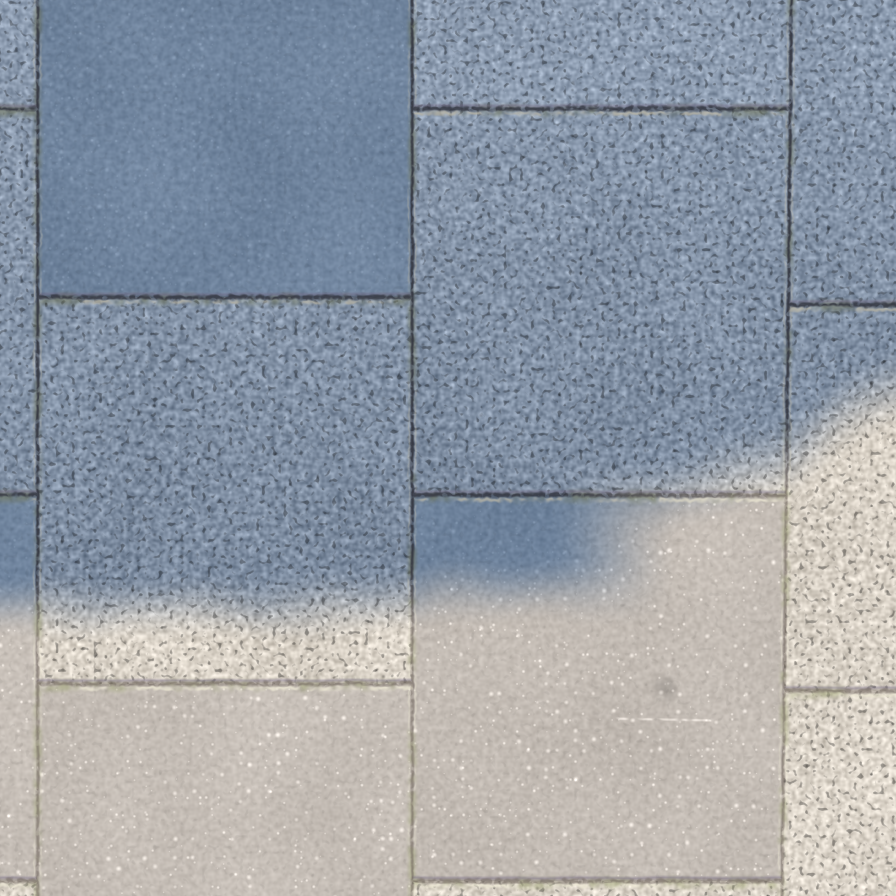
Give the GLSL for this texture, as a three.js fragment shader.

```glsl
// Staggered square concrete pavers, rough and smooth, crossed by a soft blue shadow.
varying vec2 vUv;

const vec2 PITCH = vec2(0.418, 0.431);
const float FIRST_COLUMN = 0.042;
const vec3 SHADE_ROUGH = vec3(0.515, 0.575, 0.655);
const vec3 SHADE_SMOOTH = vec3(0.44, 0.52, 0.62);
const vec3 SUN_ROUGH = vec3(0.86, 0.83, 0.785);
const vec3 SUN_SMOOTH = vec3(0.775, 0.745, 0.715);
const vec3 JOINT_SHADE = vec3(0.20, 0.21, 0.25);
const vec3 JOINT_SUN = vec3(0.45, 0.41, 0.38);
const vec3 MOSS = vec3(0.58, 0.60, 0.43);
const vec3 CHIP = vec3(0.93, 0.91, 0.83);
const vec3 FRINGE = vec3(0.43, 0.39, 0.50);

vec2 hash2(vec2 p) {
  vec3 q = fract(p.xyx * vec3(0.1031, 0.1030, 0.0973));
  q += dot(q, q.yzx + 33.33);
  return fract((q.xx + q.yz) * q.zy);
}

float cornerSlope(vec2 cell, vec2 corner, vec2 f) {
  float angle = 6.2832 * hash2(cell + corner).x;
  return dot(vec2(cos(angle), sin(angle)), f - corner);
}

float gradientNoise(vec2 p) {
  vec2 i = floor(p), f = fract(p);
  vec2 w = f * f * f * (f * (f * 6.0 - 15.0) + 10.0);
  float low = mix(cornerSlope(i, vec2(0.0), f), cornerSlope(i, vec2(1.0, 0.0), f), w.x);
  float high = mix(cornerSlope(i, vec2(0.0, 1.0), f), cornerSlope(i, vec2(1.0), f), w.x);
  return mix(low, high, w.y);
}

// Scattered specks of random size; density is the share of cells that hold one
float flecks(vec2 p, float density) {
  vec2 cell = floor(p);
  vec2 centre = 0.35 + 0.3 * hash2(cell + 17.0);
  vec2 pick = hash2(cell + 71.0);
  float speck = 1.0 - smoothstep(0.0, 0.2 + 0.2 * pick.y, length(fract(p) - centre));
  return speck * step(pick.x, density) * (0.4 + 0.6 * pick.y);
}

float band(float d, float halfWidth, float soft) {
  return 1.0 - smoothstep(halfWidth - soft, halfWidth + soft, abs(d));
}

float segmentDistance(vec2 p, vec2 a, vec2 b) {
  vec2 ab = b - a;
  return length(p - a - ab * clamp(dot(p - a, ab) / dot(ab, ab), 0.0, 1.0));
}

float below(float y, float edge, float soft) {
  return 1.0 - smoothstep(edge - soft, edge + soft, y);
}

// Sunlight below a shadow edge that blends from a low left part to a high right part
float sunlight(vec2 p) {
  float wobble = 0.012 * gradientNoise(p * 12.0);
  float left = below(p.y, 0.322 + 0.02 * smoothstep(0.38, 0.5, p.x) + wobble, 0.04);
  float rise = 0.04 * smoothstep(0.72, 0.88, p.x) + 0.08 * smoothstep(0.85, 1.0, p.x);
  float right = below(p.y, 0.445 + rise + wobble, 0.05);
  return mix(left, right, smoothstep(0.61, 0.76, p.x));
}

vec3 paverColor(vec2 p, vec2 id, float smoothTile, float sun) {
  vec2 q = p + id * 3.7;
  vec3 shade = mix(SHADE_ROUGH, SHADE_SMOOTH, smoothTile);
  shade += 0.10 * (p.y - 0.62) * (1.0 - smoothTile);
  vec3 color = mix(shade, mix(SUN_ROUGH, SUN_SMOOTH, smoothTile), sun);
  color += 0.035 * gradientNoise(q * 9.0) + 0.02 * (hash2(id + 5.0).x - 0.5);

  // Coarse grain and small dark pits on rough faces, faint grain on smooth ones
  float grain = gradientNoise(q * 120.0) + 0.9 * gradientNoise(q * 205.0 + 13.0);
  color += grain * mix(0.15, 0.055, smoothTile);
  float pits = smoothstep(0.16, 0.5, gradientNoise(q * 165.0 + 40.0));
  pits += 0.7 * flecks(q * 125.0 + 3.0, 0.2);
  color *= 1.0 - pits * mix(0.33, 0.05, smoothTile);
  float pale = flecks(q * 95.0, 0.14) + flecks(q * 150.0 + 9.0, 0.12);
  return color + pale * mix(0.08, 0.2, sun * smoothTile);
}

void main() {
  // Columns lean slightly towards the right; alternate ones shift by half a paver
  vec2 p = vUv;
  p.x -= 0.025 * (p.y - 0.5) * max(p.x - 0.46, 0.0);
  p += 0.0014 * vec2(gradientNoise(vUv * 24.0), gradientNoise(vUv * 24.0 + 50.0));
  float column = (p.x - FIRST_COLUMN) / PITCH.x;
  float col = floor(column);
  float odd = mod(col, 2.0);
  float base = mix(0.237, 0.0165, odd) - 0.008 * step(1.5, col);
  float row = (p.y - base) / PITCH.y;
  vec2 id = vec2(col, floor(row));
  vec2 d = (fract(vec2(column, row) + 0.5) - 0.5) * PITCH;

  // Smooth pavers: one row of the odd columns, the ends of the first even column
  float middleRow = 1.0 - step(0.5, abs(id.y));
  float firstCol = 1.0 - step(0.5, abs(col));
  float smoothTile = mix(firstCol * (1.0 - middleRow), middleRow, odd);
  float sun = sunlight(vUv);
  vec3 color = paverColor(vUv, id, smoothTile, sun);

  // Stain and worn scratch on a sunlit paver
  float rough = gradientNoise(vUv * 90.0);
  float stain = length(vUv - vec2(0.742, 0.232)) + 0.006 * rough;
  color *= 1.0 - 0.14 * (1.0 - smoothstep(0.003, 0.02, stain));
  float scratch = segmentDistance(vUv, vec2(0.685, 0.198), vec2(0.793, 0.196));
  color += 0.15 * band(scratch, 0.0012, 0.0012) * smoothstep(-0.3, 0.2, rough);

  // Worn arrises, broken pale chips and moss beside the joints
  float wear = gradientNoise(vUv * 21.0 + 8.0) + 0.6 * rough;
  float ragged = gradientNoise(vUv * 150.0 + 31.0);
  float chips = max(band(d.y + 0.005 + 0.003 * ragged, 0.002, 0.002),
    0.6 * band(abs(d.x) - 0.0035 + 0.002 * ragged, 0.001, 0.0015));
  color = mix(color, CHIP * mix(0.78, 1.0, sun), chips * smoothstep(-0.15, 0.3, wear) * 0.75);
  float rim = max(band(d.x, 0.004, 0.004), band(d.y + 0.002, 0.006, 0.005));
  color = mix(color, MOSS * mix(0.75, 1.1, sun), rim * smoothstep(-0.2, 0.4, -wear) * 0.5);
  color = mix(color, FRINGE, 0.45 * band(d.y - 0.0035, 0.0015, 0.002));

  // Thin, ragged joints that fade where grit fills them
  float upright = band(d.x + 0.001 * ragged, 0.0017 + 0.0006 * wear, 0.0015);
  float level = band(d.y + 0.002 * ragged, 0.0023 + 0.0014 * wear, 0.0018);
  float open = 1.0 - 0.45 * smoothstep(0.0, 0.35, ragged + 0.5 * rough);
  float joint = max(upright * mix(0.9, 0.6, sun), level * mix(0.85, 0.65, sun)) * open;
  color = mix(color, mix(JOINT_SHADE, JOINT_SUN, sun), joint);
  gl_FragColor = vec4(clamp(color, 0.0, 1.0), 1.0);
}
```
